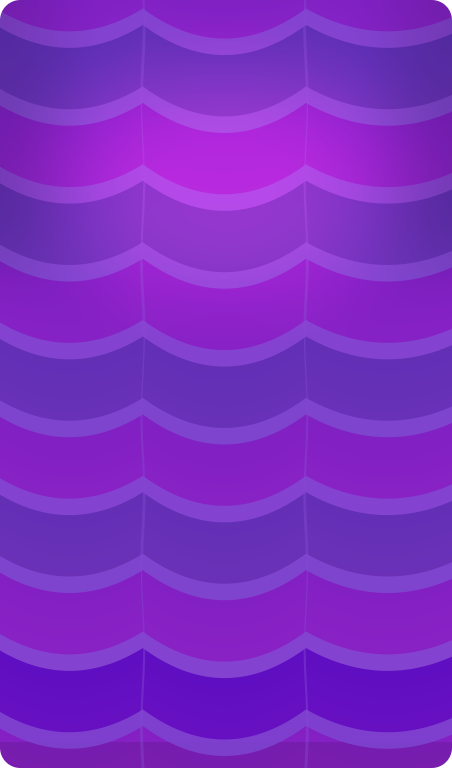
Write a Shadertoy shader that draws this pattern.

```glsl
// Rows of hanging scallops in alternating violet and magenta on a rounded card.
// Each row is a parabola repeated over columns, painted bottom row first, with
// a pale lip along its lower edge, thin column seams and a soft glow up high.

#define ROW_PITCH 0.1723
#define FIRST_CUSP 0.0553
#define SEAM_X 0.316
#define COLUMN_PITCH 0.361
#define SAG 0.0665
#define LIP 0.0365
#define SEAM_WIDTH 0.0065
#define CORNER 0.045
#define WARM vec3(0.52, 0.13, 0.77)
#define COOL vec3(0.40, 0.19, 0.715)
#define DEEP vec3(0.38, 0.06, 0.76)
#define LIP_COLOR vec3(0.51, 0.28, 0.82)

const int ROWS = 11;

// Coverage of the region where d is negative, one pixel soft.
float cover(float d) {
    return clamp(0.5 - d * iResolution.x, 0.0, 1.0);
}

// Depth of the hanging curve below its cusps; the middle column hangs lowest.
float scallop(float x) {
    float pitch = x < SEAM_X ? 0.9 * COLUMN_PITCH : COLUMN_PITCH;
    float column = (x - SEAM_X) / pitch;
    float local = 2.0 * fract(column) - 1.0;
    float depth = floor(column) == 0.0 ? SAG : 0.76 * SAG;
    return depth * (1.0 - local * local);
}

// Nearest seam, leaning a little differently on alternate rows.
float seamDistance(vec2 p, float row) {
    float lean = 0.003 * cos(3.14159 * (p.y - FIRST_CUSP) / ROW_PITCH);
    float side = p.x < 0.5 ? -1.0 : 1.0;
    float seam = SEAM_X + (side > 0.0 ? COLUMN_PITCH : 0.0);
    float taper = 0.7 + 0.3 * sin(row * 2.1);
    return abs(p.x - seam + side * lean) - 0.5 * SEAM_WIDTH * taper;
}

// Flat tint of a row, with a slight lift toward its lower edge.
vec3 rowColor(float row, float along) {
    vec3 cool = mix(COOL, DEEP, step(8.5, row));
    vec3 tint = mix(WARM, cool, mod(row, 2.0));
    tint.r += 0.003 * (row - 5.0);
    return tint + vec3(0.035, 0.012, 0.008) * (along - 0.5);
}

void mainImage(out vec4 fragColor, in vec2 fragCoord) {
    // Distance from the top left, in canvas widths.
    vec2 p = vec2(fragCoord.x, iResolution.y - fragCoord.y) / iResolution.x;
    vec2 size = vec2(1.0, iResolution.y / iResolution.x);
    float sag = scallop(p.x);
    vec3 color = WARM;

    // Paint rows from the bottom upward so that each overlaps the next.
    for (int i = ROWS - 1; i >= 0; i--) {
        float row = float(i);
        float edge = FIRST_CUSP + row * ROW_PITCH + sag;
        float along = clamp((p.y - edge) / ROW_PITCH + 1.0, 0.0, 1.0);
        vec3 body = rowColor(row, along);

        // Darker strip along the foot of the card.
        body *= 1.0 - 0.11 * cover(size.y - 0.0575 - p.y);
        body = mix(body, LIP_COLOR, 0.45 * cover(seamDistance(p, row)));

        vec3 lip = mix(body, LIP_COLOR, 0.85);
        body = mix(body, lip, cover(edge - LIP - p.y));
        color = mix(color, body, cover(p.y - edge));
    }

    // Light falling on the upper middle, with dimmer flanks.
    vec2 fromLight = (p - vec2(0.5, 0.40)) / vec2(0.56, 0.41);
    float glow = 1.0 - smoothstep(0.15, 1.0, length(fromLight));
    float upper = 1.0 - smoothstep(0.45, 0.72, p.y);
    float flank = smoothstep(0.25, 0.52, abs(p.x - 0.5));
    color *= 1.0 - 0.12 * flank * upper;
    color += glow * vec3(0.20, 0.03, 0.10);

    // Rounded card on white.
    vec2 q = abs(p - 0.5 * size) - 0.5 * size + CORNER;
    float card = length(max(q, 0.0)) + min(max(q.x, q.y), 0.0) - CORNER;
    fragColor = vec4(mix(vec3(1.0), color, cover(card)), 1.0);
}
```
